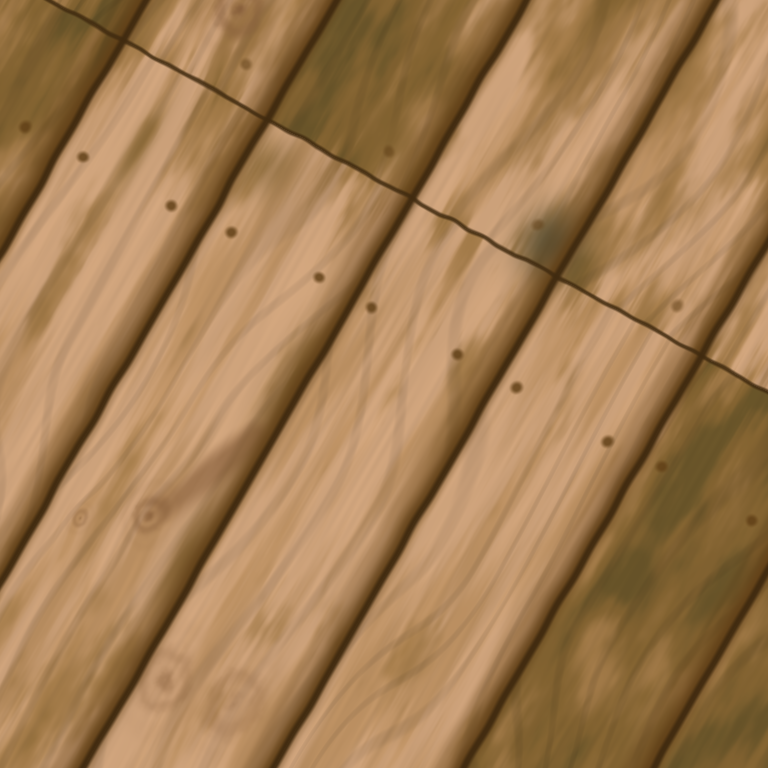
A WebGL 2 fragment shader for this texture:

```glsl
#version 300 es
precision highp float;
// Diagonal weathered deck boards with butt joints, nail holes, knots and stains.
uniform vec2 u_resolution;
out vec4 fragColor;

// Layout, in canvas units
const vec2 ACROSS = vec2(0.866, -0.5);
const vec2 ALONG = vec2(0.5, 0.866);
const float PITCH = 0.2145;
const float FIRST_GAP = 0.094;
const float JOINT = 0.9085;
const float JOINT_TILT = 0.0245;
const float GAP_HALF = 0.0045;
const float JOINT_HALF = 0.0024;
const float NAIL_RADIUS = 0.0085;

// Colours
const vec3 PALE = vec3(0.81, 0.64, 0.485);
const vec3 TAN = vec3(0.73, 0.56, 0.38);
const vec3 OCHRE = vec3(0.63, 0.475, 0.28);
const vec3 OLIVE = vec3(0.51, 0.385, 0.19);
const vec3 MOSS = vec3(0.41, 0.33, 0.16);
const vec3 SHADOW = vec3(0.38, 0.25, 0.09);
const vec3 CREVICE = vec3(0.25, 0.165, 0.06);
const vec3 KNOT = vec3(0.53, 0.37, 0.23);
const vec3 DAMP = vec3(0.34, 0.31, 0.21);

// Wear of each board, from left to right, below and above the joint
const float WEAR_LOW[7] = float[](0.6, 0.08, 0.08, 0.02, 0.0, 0.72, 0.75);
const float WEAR_HIGH[7] = float[](0.75, 0.35, 0.62, 0.3, 0.33, 0.15, 0.2);

// Knots: across, along, radius, strength
const vec4 KNOTS[5] = vec4[](
  vec4(0.005, 0.383, 0.022, 0.8), vec4(0.129, 0.207, 0.036, 0.5),
  vec4(0.222, 0.224, 0.038, 0.45), vec4(-0.223, 1.011, 0.03, 0.95),
  vec4(-0.072, 0.334, 0.011, 0.6));
// Stains: across, along, half width, half length
const vec4 STAINS[5] = vec4[](
  vec4(0.078, 0.62, 0.025, 0.09), vec4(-0.094, 0.855, 0.035, 0.04),
  vec4(0.075, 0.36, 0.025, 0.08), vec4(-0.248, 0.79, 0.013, 0.06),
  vec4(0.04, 0.96, 0.05, 0.04));

float hash(vec2 p) {
  p = fract(p * vec2(0.1031, 0.1137));
  p += dot(p, p.yx + 33.33);
  return fract((p.x + p.y) * p.x * 47.3);
}

float noise(vec2 p) {
  vec2 i = floor(p), f = fract(p);
  f = f * f * (3.0 - 2.0 * f);
  return mix(mix(hash(i), hash(i + vec2(1, 0)), f.x),
             mix(hash(i + vec2(0, 1)), hash(i + 1.0), f.x), f.y);
}

float fbm(vec2 p) {
  float sum = 0.0, amp = 0.53;
  for (int i = 0; i < 4; i++) {
    sum += amp * noise(p);
    p = p * 2.03 + 17.7;
    amp *= 0.5;
  }
  return sum;
}

float blob(vec2 p, vec4 b) {
  vec2 e = (p - b.xy) / b.zw;
  return exp(-dot(e, e));
}

float segmentDistance(vec2 p, vec2 a, vec2 b) {
  vec2 d = b - a;
  return length(p - a - d * clamp(dot(p - a, d) / dot(d, d), 0.0, 1.0));
}

void main() {
  vec2 p = gl_FragCoord.xy / u_resolution;
  vec2 q = vec2(dot(p, ACROSS), dot(p, ALONG));
  float s = (q.x - FIRST_GAP + 0.004 * (noise(q * vec2(5, 22) + 60.0) - 0.5)) / PITCH;
  float board = floor(s), u = s - board;
  float fromJoint = q.y - JOINT - JOINT_TILT * q.x + 0.004 * (noise(q * 45.0 + 90.0) - 0.5);
  bool high = fromJoint > 0.0;
  vec2 seed = vec2(board + 8.0, high ? 5.0 : 2.0) * 13.7;

  // Grain bends around the knots
  float bend = 0.0;
  for (int i = 0; i < 5; i++)
    bend += KNOTS[i].w * blob(q, vec4(KNOTS[i].xy, KNOTS[i].z * vec2(1.5, 3.0)));
  float x = q.x + 0.012 * bend;
  float streak = fbm(vec2(x * 45.0, q.y * 4.0) + seed);
  float fibre = noise(vec2(x * 170.0, q.y * 9.0) + seed);
  float rings = sin(6.283 * (x * 19.0 + 3.0 * noise(vec2(x * 7.0, q.y * 3.0) + seed)));

  // Weathering: per board, patchy, stronger by the joint
  int index = clamp(int(board) + 3, 0, 6);
  float wear = high ? WEAR_HIGH[index] : WEAR_LOW[index];
  wear += 1.1 * (fbm(q * vec2(17, 7) + seed) - 0.5) + 0.35 * (streak - 0.5);
  wear += 0.3 * exp(-abs(fromJoint) / 0.07) * smoothstep(0.25, 0.7, streak);
  vec3 color = mix(PALE, TAN, smoothstep(0.32, 0.75, streak));
  color = mix(color, OCHRE, smoothstep(0.1, 0.45, wear));
  color = mix(color, OLIVE, smoothstep(0.4, 0.72, wear));
  color = mix(color, MOSS, smoothstep(0.7, 1.0, wear));
  color *= 0.97 + 0.06 * fibre - 0.07 * smoothstep(0.6, 1.0, rings);

  // Stains, and a damp spot at one corner
  for (int i = 0; i < 5; i++)
    color = mix(color, OLIVE, 0.8 * blob(q, STAINS[i]) * smoothstep(0.1, 0.7, streak + 0.15)
      * float(floor((STAINS[i].x - FIRST_GAP) / PITCH) == board));
  color = mix(color, DAMP, 0.85 * blob(q, vec4(0.282, 0.95, 0.04, 0.045)));

  // Knots with rings, and a feathered scar running off the largest
  for (int i = 0; i < 5; i++) {
    vec4 k = KNOTS[i];
    float r = length((q - k.xy) * vec2(1.0, 0.75)) / k.z + 0.5 * (fbm(q * 40.0) - 0.5);
    float own = float(floor((k.x - FIRST_GAP) / PITCH) == board);
    color = mix(color, KNOT, own * k.w * exp(-r * r) * (0.65 + 0.35 * cos(r * 8.0)));
  }
  float scar = segmentDistance(q, vec2(0.015, 0.4), vec2(0.075, 0.54));
  scar = 1.0 - smoothstep(0.004, 0.027, scar + 0.02 * (streak - 0.5));
  color = mix(color, KNOT, scar * 0.75 * float(board == -1.0) * (0.5 + 0.5 * fibre));

  // Nail holes: pairs below the joint, faint single ones above
  for (int i = 0; i < 2; i++) {
    vec2 jitter = vec2(hash(seed + float(i)), hash(seed + 5.0 + float(i))) - 0.5;
    vec2 nail = vec2(i == 0 ? 0.14 : 0.74, high ? 0.045 : -0.152) + jitter * vec2(0.06, 0.015);
    float d = length(vec2((u - nail.x) * PITCH, fromJoint - nail.y));
    float hole = 1.0 - smoothstep(0.35 * NAIL_RADIUS, 1.25 * NAIL_RADIUS, d);
    color = mix(color, SHADOW, hole * (high ? 0.55 * float(i) : 0.85));
  }

  // Rounded right edge, then the gaps and joint
  color = mix(color, SHADOW, 0.3 * smoothstep(0.79, 0.87, u) + 0.6 * smoothstep(0.87, 0.985, u));
  float gap = min(u, 1.0 - u) * PITCH;
  color = mix(color, SHADOW, 0.5 * (1.0 - smoothstep(0.0, 0.016, gap)));
  color = mix(color, CREVICE, 0.95 * (1.0 - smoothstep(0.3 * GAP_HALF, 1.7 * GAP_HALF, gap)));
  float seam = 1.0 - smoothstep(0.3 * JOINT_HALF, 2.0 * JOINT_HALF, abs(fromJoint));
  color = mix(color, CREVICE, 0.85 * seam);
  fragColor = vec4(color, 1.0);
}
```
